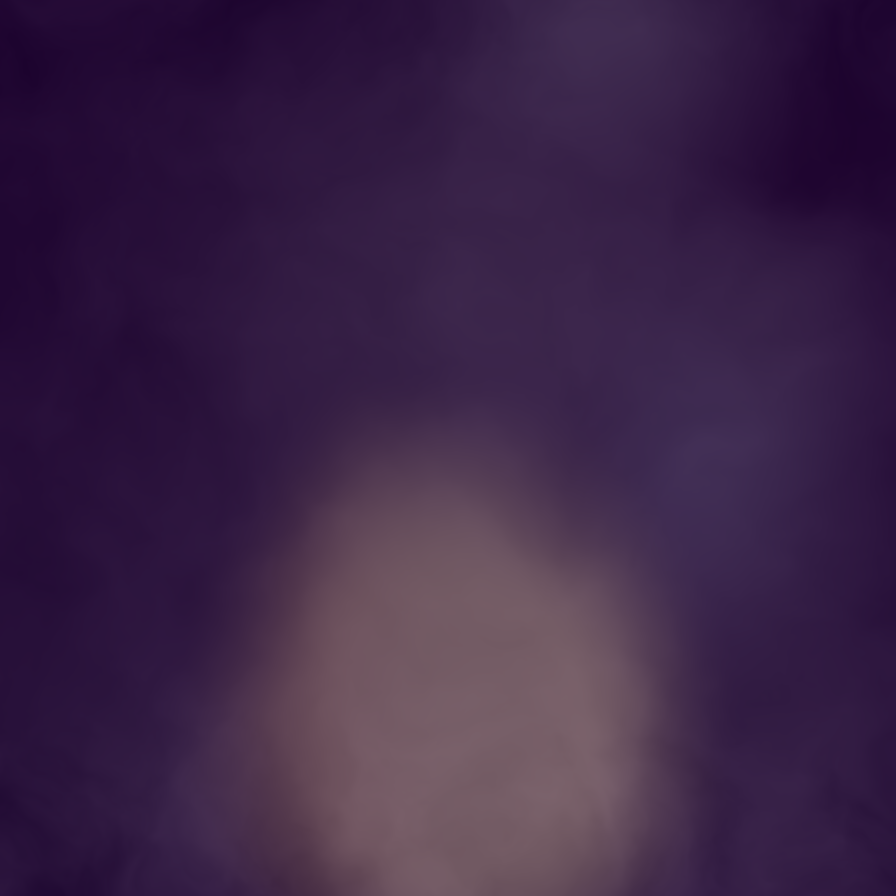
Give the GLSL for this background, as a three.js fragment shader.

```glsl
varying vec2 vUv;

float hash(vec2 p) {
  return fract(sin(dot(p, vec2(127.1, 311.7))) * 43758.5453);
}

float noise(vec2 p) {
  vec2 cell = floor(p);
  vec2 f = fract(p);
  f = f * f * (3.0 - 2.0 * f);
  float low = mix(hash(cell), hash(cell + vec2(1.0, 0.0)), f.x);
  float high = mix(hash(cell + vec2(0.0, 1.0)), hash(cell + vec2(1.0, 1.0)), f.x);
  return mix(low, high, f.y);
}

float fbm(vec2 p) {
  float sum = 0.0;
  float amplitude = 0.5;
  for (int i = 0; i < 5; i++) {
    sum += amplitude * noise(p);
    p = mat2(1.6, 1.2, -1.2, 1.6) * p + 3.7;
    amplitude *= 0.5;
  }
  return sum;
}

// Soft elliptical patch, 1 at its centre
float puff(vec2 p, vec2 center, vec2 radius) {
  vec2 d = (p - center) / radius;
  return exp(-dot(d, d));
}

void main() {
  // Gentle warp gives the soft shapes uneven borders
  vec2 warp = vec2(fbm(vUv * 5.0), fbm(vUv * 5.0 + 17.0)) - 0.48;
  vec2 p = vUv + 0.07 * warp;
  float wisps = fbm(vUv * 9.0 + 2.0 * warp) - 0.48;

  // Night base, slightly lighter toward the bottom
  vec3 night = mix(vec3(0.165, 0.075, 0.235), vec3(0.125, 0.025, 0.195), smoothstep(0.1, 0.8, vUv.y));
  vec3 color = night;

  // Violet haze
  vec3 violet = vec3(0.235, 0.150, 0.295);
  color = mix(color, violet, 0.95 * puff(p, vec2(0.53, 0.65), vec2(0.31, 0.36)));
  color = mix(color, vec3(0.255, 0.180, 0.320), 0.85 * puff(p, vec2(0.67, 0.97), vec2(0.16, 0.13)));
  color = mix(color, vec3(0.275, 0.205, 0.355), 0.85 * puff(p, vec2(0.80, 0.48), vec2(0.13, 0.20)));
  color = mix(color, violet, 0.55 * puff(p, vec2(0.86, 0.68), vec2(0.09, 0.13)));
  color = mix(color, violet, 0.65 * puff(p, vec2(0.85, 0.08), vec2(0.16, 0.25)));
  color = mix(color, violet, 0.70 * puff(p, vec2(0.20, 0.12), vec2(0.14, 0.12)));

  // Dark pockets
  color = mix(color, vec3(0.125, 0.022, 0.190), 0.90 * puff(p, vec2(0.91, 0.83), vec2(0.12, 0.09)));
  color = mix(color, night, 0.45 * puff(p, vec2(0.12, 0.04), vec2(0.06, 0.06)));

  // Warm dome, redder on its left
  float dome = length((p - vec2(0.51, 0.19)) / vec2(0.31, 0.37));
  vec3 warm = mix(vec3(0.400, 0.285, 0.335), vec3(0.460, 0.365, 0.400), smoothstep(0.28, 0.54, p.x));
  color = mix(color, warm, 1.0 - smoothstep(0.42, 1.10, dome));

  // Faint wisps, strongest near the top and bottom edges
  float strength = 0.05 + 0.09 * smoothstep(0.28, 0.02, vUv.y) + 0.04 * smoothstep(0.8, 1.0, vUv.y);
  color += strength * wisps * vec3(1.0, 0.95, 0.95);

  gl_FragColor = vec4(clamp(color, 0.0, 1.0), 1.0);
}
```
